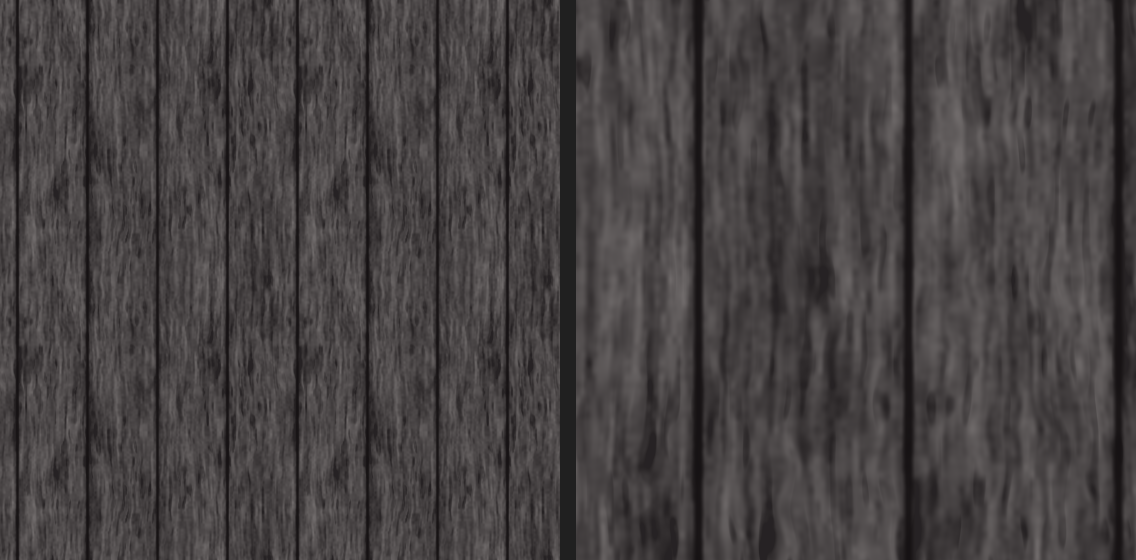
Left: the whole. Right: its middle third, enlarged.
Write a Shadertoy shader that draws this texture.

```glsl
// Weathered charcoal wood: eight vertical planks with dark grooves, fibres and stains.

const float TILES = 2.0;            // repeats across and down
const float PLANKS = 4.0;           // planks in one repeat
const float GROOVE_OFFSET = 0.25;   // first groove, in plank widths
const vec3 GROOVE = vec3(0.08, 0.065, 0.07);
const vec3 DARK_WOOD = vec3(0.13, 0.115, 0.12);
const vec3 PALE_WOOD = vec3(0.385, 0.367, 0.367);

float hash(vec2 cell) {
    return fract(sin(dot(cell, vec2(127.1, 311.7))) * 43758.5453);
}

// Value noise that wraps over the unit square; freq must be whole.
float noise(vec2 p, vec2 freq, float seed) {
    p *= freq;
    vec2 cell = floor(p);
    vec2 f = p - cell;
    f = f * f * (3.0 - 2.0 * f);
    vec2 lo = mod(cell, freq) + seed;
    vec2 hi = mod(cell + 1.0, freq) + seed;
    float bottom = mix(hash(lo), hash(vec2(hi.x, lo.y)), f.x);
    float top = mix(hash(vec2(lo.x, hi.y)), hash(hi), f.x);
    return mix(bottom, top, f.y);
}

float fbm(vec2 p, vec2 freq, float seed) {
    float sum = 0.0, weight = 0.5;
    for (int i = 0; i < 4; i++) {
        sum += weight * noise(p, freq, seed + float(i) * 17.0);
        freq *= 2.0;
        weight *= 0.5;
    }
    return sum / 0.9375;
}

// Ragged dark spot, wrapped around the tile.
float stain(vec2 p, vec2 centre, vec2 size, float ragged) {
    vec2 d = fract(p - centre + 0.5) - 0.5;
    return 1.0 - smoothstep(0.4, 1.1, length(d / size) + 3.0 * (ragged - 0.5));
}

// Wood lightness from layered fibres, 0 to 1.
float fibres(vec2 p) {
    float tone = 0.70;
    tone += 0.46 * (noise(p, vec2(124.0, 11.0), 3.0) - 0.5);
    tone += 0.34 * (noise(p, vec2(72.0, 6.0), 11.0) - 0.5);
    tone += 0.16 * (noise(p, vec2(24.0, 3.0), 23.0) - 0.5);
    tone += 0.34 * (noise(p, vec2(128.0, 40.0), 31.0) - 0.5);
    tone += 0.16 * (noise(p, vec2(128.0, 112.0), 37.0) - 0.5);
    return tone;
}

void mainImage(out vec4 fragColor, in vec2 fragCoord) {
    vec2 p = fract(fragCoord / iResolution.xy * TILES);

    // Plank index and signed distance to the nearest groove
    float across = p.x * PLANKS - GROOVE_OFFSET;
    float plank = mod(floor(across), PLANKS);
    float d = fract(across + 0.5) - 0.5;

    // Wavering grain
    vec2 grain = p;
    grain.x += 0.020 * (noise(p, vec2(7.0, 4.0), 41.0) - 0.5);
    grain.x += 0.008 * (noise(p, vec2(36.0, 22.0), 47.0) - 0.5);
    float tone = fibres(grain) + 0.06 * (hash(vec2(plank, 5.0)) - 0.5);

    // Thin cracks, gathered in worn areas
    float worn = smoothstep(0.2, 0.75, noise(p, vec2(9.0, 5.0), 53.0));
    float cracks = smoothstep(0.60, 0.85, noise(grain, vec2(104.0, 20.0), 59.0));
    tone -= 0.32 * cracks * worn;

    // Dark patches and pale scuffs
    float ragged = fbm(grain, vec2(32.0, 14.0), 61.0);
    float patches = smoothstep(0.56, 0.70, fbm(grain, vec2(18.0, 7.0), 67.0));
    float scuffs = smoothstep(0.60, 0.75, fbm(grain, vec2(20.0, 5.0), 71.0));
    tone += 0.14 * scuffs - 0.18 * patches;

    // Two knots in one plank and a split beside a groove
    float spots = 0.0;
    for (int i = 0; i < 2; i++) {
        vec2 centre = vec2(0.755, 0.68 + 0.14 * float(i));
        spots = max(spots, stain(p, centre, vec2(0.026, 0.05), ragged));
    }
    spots = max(spots, stain(p, vec2(0.3125, 0.0), vec2(0.015, 0.06), ragged));
    tone -= 0.28 * spots;

    // Rounded plank edges: shadow, worn nicks, and a pale ridge
    float edge = abs(d);
    float nicks = smoothstep(0.48, 0.72, fbm(p, vec2(20.0, 14.0), 79.0));
    tone -= 0.30 * exp(-edge * edge / 0.0030);
    tone -= 0.16 * nicks * exp(-edge * 14.0);
    tone += 0.12 * exp(-pow((d + 0.075) / 0.02, 2.0));

    vec3 color = mix(DARK_WOOD, PALE_WOOD, clamp(tone, 0.08, 1.2));
    float groove = 1.0 - smoothstep(0.004, 0.034, edge - 0.004 * nicks);
    fragColor = vec4(mix(color, GROOVE, 0.9 * groove), 1.0);
}
```
